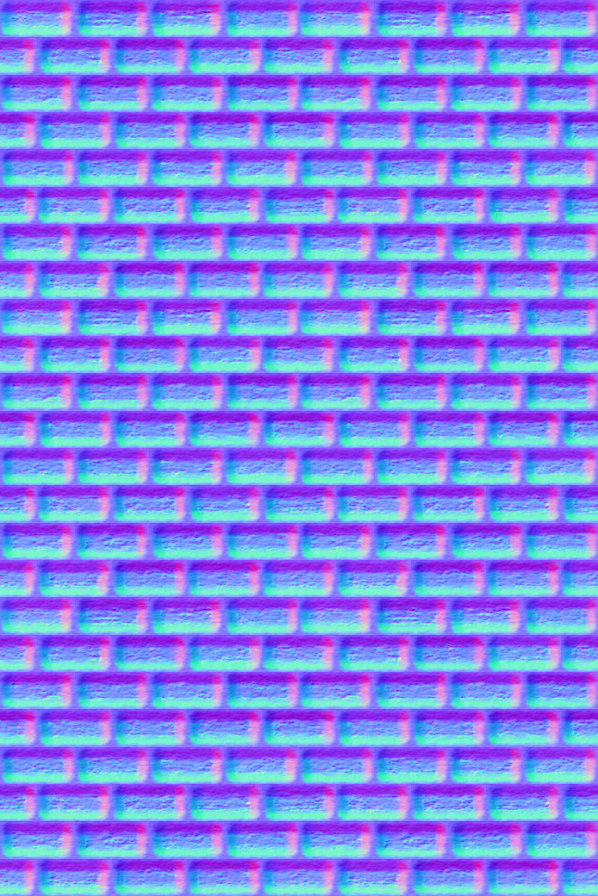
This texture map is drawn by a WebGL 2 fragment shader. Its source:

```glsl
#version 300 es
precision highp float;
// Tangent-space normal map of a worn brick wall in running bond, 8 bricks by 24 rows.

uniform vec2 u_resolution;
out vec4 fragColor;

const float TAU = 6.2831853;
const vec2 WALL = vec2(16.0, 24.0);  // wall size, in row heights
const float PERIOD = 8.0;            // bricks and noise repeat after this length
const vec2 BRICK_HALF = vec2(0.97, 0.49);
const vec2 FACE_HALF = vec2(0.68, 0.21);

vec2 hash2(vec2 p) {
  vec3 a = fract(p.xyx * vec3(0.1031, 0.1030, 0.0973));
  a += dot(a, a.yzx + 33.33);
  return fract((a.xx + a.yz) * a.zy);
}

// Distance to the nearest scattered point; wraps for whole-number scales.
float cellular(vec2 p, vec2 scale) {
  p *= scale;
  vec2 cell = floor(p), f = fract(p);
  float nearest = 2.0;
  for (int y = -1; y <= 1; y++) {
    for (int x = -1; x <= 1; x++) {
      vec2 o = vec2(float(x), float(y));
      vec2 point = o + hash2(mod(cell + o, PERIOD * scale) + scale);
      nearest = min(nearest, length(point - f));
    }
  }
  return nearest;
}

// Chipped stone with horizontal tool marks.
float relief(vec2 p, float streaks) {
  float chips = 0.6 * cellular(p, vec2(4.0, 6.0)) + 0.4 * cellular(p, vec2(9.0, 12.0));
  return chips + streaks * cellular(p, vec2(2.0, 10.0));
}

// Slope of the relief, with green pointing down.
vec2 reliefSlope(vec2 p, float streaks) {
  const float e = 0.035;
  float h = relief(p, streaks);
  float hx = relief(p + vec2(e, 0.0), streaks);
  float hy = relief(p + vec2(0.0, e), streaks);
  return vec2(h - hx, hy - h) / e;
}

// Layered sines that make the brick edges uneven.
vec2 wobble(vec2 p) {
  vec2 a = p.yx * TAU / PERIOD;
  vec2 b = p * TAU / PERIOD;
  return 0.014 * sin(a * 13.0 + 2.0 * sin(b * 5.0)) + 0.008 * sin(a * 29.0 + b * 17.0);
}

float roundedBox(vec2 p, vec2 halfSize, float radius) {
  vec2 d = abs(p) - halfSize + radius;
  return length(max(d, 0.0)) + min(max(d.x, d.y), 0.0) - radius;
}

// One at the brick edge, falling to zero further inside.
float bevel(float depth, float start, float end) {
  return 1.0 - smoothstep(start, end, depth);
}

void main() {
  vec2 p = gl_FragCoord.xy / u_resolution * WALL;

  // Running bond: every second row moves by half a brick.
  float row = floor(p.y);
  float shift = 1.0 - mod(row, 2.0);
  float column = floor((p.x + shift) * 0.5);
  vec2 id = vec2(mod(column, PERIOD * 0.5), mod(row, PERIOD));
  vec2 local = vec2(p.x + shift - 2.0 * column - 1.0, p.y - row - 0.5);

  // Variation from brick to brick.
  vec2 vary = hash2(id + 3.7);
  vec2 tilt = hash2(id + 19.3) - 0.5;
  vec2 halfSize = BRICK_HALF - vec2(0.03, 0.01) * vary;
  local += wobble(p) * vec2(1.0, 0.6) + vec2(0.05, 0.01) * tilt;

  float body = 1.0 - smoothstep(-0.13, 0.06, roundedBox(local, halfSize, 0.24));
  vec2 inner = halfSize - local;  // depth from the right and top edges
  vec2 outer = halfSize + local;  // depth from the left and bottom edges

  // Bevels on the four sides.
  float top = bevel(inner.y, 0.22, 0.37 + 0.08 * vary.x);
  float bottom = bevel(outer.y, 0.09, 0.40 + 0.08 * vary.y);
  float right = bevel(inner.x, 0.14, 0.36 + 0.10 * vary.y);
  float left = bevel(outer.x, 0.12, 0.42 + 0.10 * vary.x);
  float sideFade = 1.0 - 0.4 * max(top, 0.8 * bottom);
  vec2 slope = vec2(0.92 * right - 0.72 * left, 0.0) * sideFade;
  slope.x += 0.10 * top - 0.05 * (1.0 - top);
  slope.y = (0.92 * bottom - 0.90 * top) * (1.0 - 0.4 * right * (1.0 - top));
  slope += vec2(0.0, 0.14) + vec2(0.10, 0.14) * tilt;
  slope *= mix(body, 1.0, 0.25 * top);

  // Flat worn face with a broken lip around it; smoother bevels and mortar.
  float rim = roundedBox(local + wobble(p.yx * 2.0) + vec2(0.0, 0.01), FACE_HALF, 0.06);
  float face = 1.0 - smoothstep(-0.03, 0.05, rim);
  float wear = smoothstep(0.2, 0.75, cellular(p, vec2(2.0, 3.0)));
  float lip = exp(-rim * rim / 0.0012) * wear;
  slope += lip * vec2(0.04, 0.26);
  float roughness = mix(0.016, 0.03 + 0.045 * wear, face);
  slope += roughness * reliefSlope(p, 0.5 * vary.x);
  slope += vec2(0.06, -0.05) * (1.0 - body);

  // Pack the normal as a colour.
  slope = clamp(slope, -0.92, 0.92);
  float depth = sqrt(max(1.2 - dot(slope, slope), 0.16));
  vec3 normal = vec3(slope, min(depth, 0.97));
  fragColor = vec4(0.5 + 0.5 * normal, 1.0);
}
```
